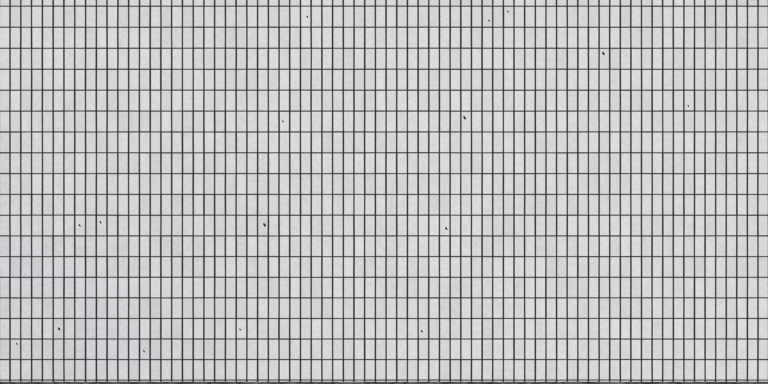
Write a Shadertoy shader that draws this texture.

```glsl
// Lengths are fractions of the canvas height
const vec2 TILE_PITCH = vec2(0.02786, 0.0541);
const vec2 JOINT_ORIGIN = vec2(0.894, 0.0104);
const float COLUMN_SQUEEZE = 0.00016;
const float ROW_BOW = 0.0036;
const vec2 JOINT_WIDTH = vec2(0.0032, 0.0023);
const float JOINT_WOBBLE = 0.0005;
const float JOINT_VARIATION = 0.3;
const float TILE_VARIATION = 0.030;
const float GRAIN_AMOUNT = 0.040;
const float STAIN_AMOUNT = 0.018;
const float CORNER_SHADE = 0.018;
const float TOP_SHADE = 0.010;
const float CHIP_CHANCE = 0.020;
const float CHIP_SIZE = 0.0042;
const float KERB_HEIGHT = 0.0060;
const vec2 PATCH_TALL = vec2(0.182, 0.250);
const vec2 PATCH_LOW = vec2(0.410, 0.036);
const vec3 TILE_COLOR = vec3(0.845, 0.847, 0.845);
const vec3 COOL_TINT = vec3(0.985, 0.990, 1.006);
const vec3 PATCH_COLOR = vec3(0.842, 0.839, 0.829);
const vec3 JOINT_COLOR = vec3(0.155, 0.160, 0.160);
const vec3 CHIP_COLOR = vec3(0.200, 0.195, 0.190);
const vec3 KERB_COLOR = vec3(0.330, 0.325, 0.320);

float hash(vec2 p) {
    return fract(sin(dot(p, vec2(127.1, 311.7))) * 43758.5453);
}

float noise(vec2 p) {
    vec2 i = floor(p), f = fract(p);
    f = f * f * (3.0 - 2.0 * f);
    return mix(mix(hash(i), hash(i + vec2(1, 0)), f.x),
               mix(hash(i + vec2(0, 1)), hash(i + 1.0), f.x), f.y);
}

float fbm(vec2 p) {
    float sum = 0.0, weight = 0.5;
    for (int i = 0; i < 4; i++) {
        sum += weight * noise(p);
        p = p * 2.03 + 17.3;
        weight *= 0.5;
    }
    return sum / 0.9375;
}

// Running integral of a tent filter reaching from -1 to 1
vec2 tentIntegral(vec2 t) {
    t = clamp(t, -1.0, 1.0);
    return 0.5 + t - 0.5 * t * abs(t);
}

// Filtered coverage of lines of the given width, free of moire
vec2 lineCoverage(vec2 dist, vec2 width, float px) {
    return tentIntegral((dist + 0.5 * width) / px) - tentIntegral((dist - 0.5 * width) / px);
}

float cornerBox(vec2 p, vec2 size, float px) {
    vec2 inside = smoothstep(-px, px, size - p);
    return inside.x * inside.y;
}

void mainImage(out vec4 fragColor, in vec2 fragCoord) {
    float px = 1.0 / iResolution.y;
    vec2 p = fragCoord * px;

    // Grid with a mild lens bend and slightly uneven joints
    vec2 wobble = vec2(noise(p * vec2(36.0, 14.0)), noise(p * vec2(9.0, 18.5) + 40.0)) - 0.5;
    vec2 bend = vec2(0.0, ROW_BOW * 4.0 * p.y * (1.0 - p.y));
    vec2 grid = (p + bend - JOINT_ORIGIN + JOINT_WOBBLE * wobble) / TILE_PITCH;
    grid.x += COLUMN_SQUEEZE * grid.x * grid.x;
    vec2 tile = floor(grid);
    vec2 nearestJoint = floor(grid + 0.5);
    vec2 jointDist = (grid - nearestJoint) * TILE_PITCH;

    // Tile glaze: broad shading, stains, grain and a tone for each tile
    float cornerDepth = 1.0 - smoothstep(0.1, 1.0, length(p * vec2(0.9, 1.0)));
    float topShade = smoothstep(0.75, 1.05, p.y);
    float tone = TILE_VARIATION * (hash(tile) - 0.5)
               + STAIN_AMOUNT * (fbm(p * 7.0) - 0.5)
               + GRAIN_AMOUNT * (noise(p * 140.0) - 0.5)
               - CORNER_SHADE * cornerDepth - TOP_SHADE * topShade;
    vec3 color = TILE_COLOR * mix(vec3(1.0), COOL_TINT, cornerDepth) + tone;

    // Paler repaired area in the lower left
    float repaired = max(cornerBox(p, PATCH_TALL, px), cornerBox(p, PATCH_LOW, px));
    color = mix(color, PATCH_COLOR + tone, 0.75 * repaired);

    // Joints, with width varying by segment
    vec2 segmentSeed = vec2(hash(vec2(nearestJoint.x, tile.y) + 5.7),
                            hash(vec2(tile.x, nearestJoint.y) + 23.1));
    vec2 width = JOINT_WIDTH * (1.0 + JOINT_VARIATION * (segmentSeed - 0.5));
    vec2 tileShare = 1.0 - lineCoverage(jointDist, width, px);
    color = mix(JOINT_COLOR, color, tileShare.x * tileShare.y);

    // Rare chips, only towards the lower left
    float chance = CHIP_CHANCE * (1.0 - smoothstep(0.2, 0.9, length(p)));
    float chipped = step(hash(tile + 61.0), chance);
    vec2 chipCenter = 0.2 + 0.6 * vec2(hash(tile + 71.0), hash(tile + 83.0));
    vec2 chipOffset = (fract(grid) - chipCenter) * TILE_PITCH;
    chipOffset.x += 0.4 * chipOffset.y;
    float chipDist = length(chipOffset * vec2(1.5, 1.0)) - CHIP_SIZE * (0.5 + 0.5 * hash(tile + 97.0));
    color = mix(color, CHIP_COLOR, chipped * (1.0 - smoothstep(-px, px, chipDist)));

    // Dark mottled kerb along the bottom
    vec3 kerb = KERB_COLOR + 0.25 * (noise(p * vec2(90.0, 300.0)) - 0.5);
    color = mix(kerb, color, smoothstep(-0.5 * px, 0.5 * px, p.y - KERB_HEIGHT));

    fragColor = vec4(clamp(color, 0.0, 1.0), 1.0);
}
```
